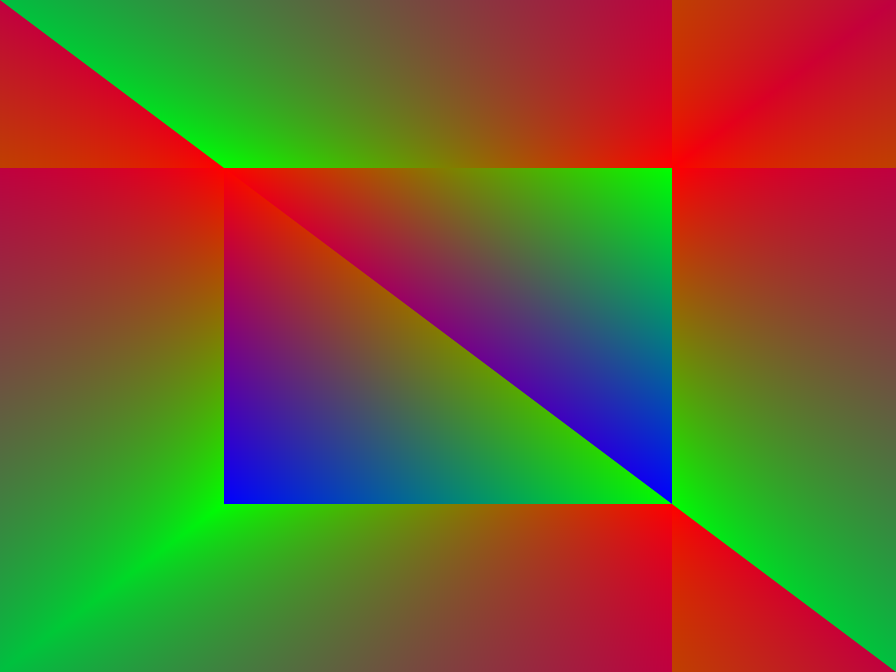
Give the GLSL for this background, as a WebGL 2 fragment shader.

```glsl
#version 300 es
precision highp float;

uniform vec2 u_resolution;
out vec4 fragColor;

const vec2 PANEL_MIN = vec2(0.25);
const vec2 PANEL_SIZE = vec2(0.5);
const int SAMPLES = 3;

// Turn signed edge distances into colour shares that sum to one.
vec3 blendWeights(vec3 edges) {
    vec3 w = abs(edges);
    return w / max(w.r + w.g + w.b, 1e-5);
}

// Two triangles that split the central panel.
vec3 panelEdges(vec2 p, float falling) {
    return falling > 0.0 ? vec3(1.0 - p.x, falling, p.y)
                         : vec3(1.0 - p.y, p.x, falling);
}

// Sectors above the falling diagonal.
vec3 upperEdges(vec2 p, float falling, float rising) {
    if (p.x < 1.0) return vec3(falling, 1.0 - p.x, p.y);
    if (p.y > 0.0) return vec3(falling, p.y, 1.0 - p.x);
    return rising < 0.0 ? vec3(1.0 - p.y, rising, 1.0 - p.x)
                        : vec3(p.x, rising, p.y);
}

// Sectors below the falling diagonal.
vec3 lowerEdges(vec2 p, float falling, float rising) {
    if (p.y < 0.0) return vec3(1.0 - p.x, falling, p.y);
    if (p.x > 1.0) return vec3(p.y, falling, 1.0 - p.x);
    return rising < 0.0 ? vec3(rising, p.y, p.x)
                        : vec3(rising, 1.0 - p.x, 1.0 - p.y);
}

// Panel coordinates run from its top left (0,0) to bottom right (1,1).
vec3 sceneColor(vec2 uv) {
    vec2 p = (uv - PANEL_MIN) / PANEL_SIZE;
    p.y = 1.0 - p.y;
    float falling = p.x - p.y;
    float rising = p.x + p.y - 1.0;
    bool inPanel = all(greaterThan(p, vec2(0.0))) && all(lessThan(p, vec2(1.0)));
    vec3 edges = inPanel ? panelEdges(p, falling)
               : falling > 0.0 ? upperEdges(p, falling, rising)
                               : lowerEdges(p, falling, rising);
    return blendWeights(edges);
}

void main() {
    // Average a small grid of samples to smooth the edges.
    vec3 color = vec3(0.0);
    for (int j = 0; j < SAMPLES; j++) {
        for (int i = 0; i < SAMPLES; i++) {
            vec2 offset = (vec2(i, j) + 0.5) / float(SAMPLES) - 0.5;
            color += sceneColor((gl_FragCoord.xy + offset) / u_resolution);
        }
    }
    fragColor = vec4(color / float(SAMPLES * SAMPLES), 1.0);
}
```
